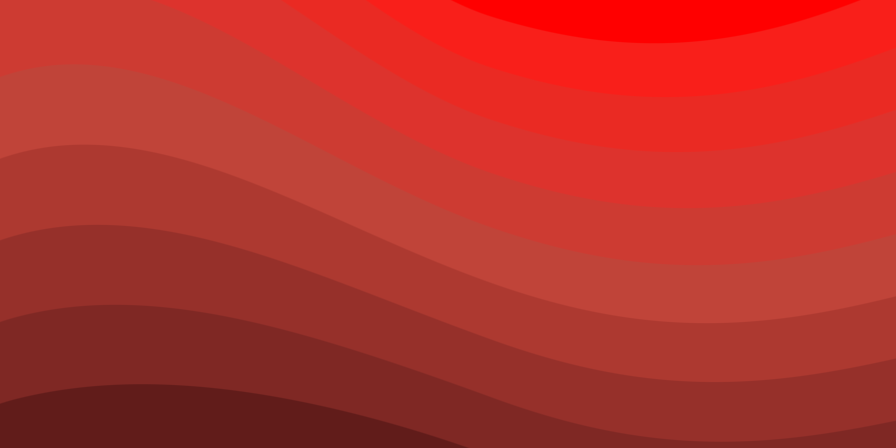
Write a Shadertoy shader that draws this background.

```glsl
#define LAYER_COUNT 10
#define BASE_LAYER 6.0
#define GAP_LEFT 0.1823
#define GAP_NARROWING 0.0599
#define GAP_WIDENING 0.0164
#define GAP_GROWTH 0.005
#define EDGE_SOFTNESS 0.75

// Layer colours from the bright top to the dark bottom
const vec3 LAYER_COLORS[LAYER_COUNT] = vec3[LAYER_COUNT](
    vec3(1.000, 0.000, 0.000),
    vec3(0.976, 0.122, 0.102),
    vec3(0.918, 0.165, 0.137),
    vec3(0.867, 0.200, 0.176),
    vec3(0.804, 0.231, 0.196),
    vec3(0.753, 0.267, 0.224),
    vec3(0.678, 0.224, 0.188),
    vec3(0.588, 0.188, 0.165),
    vec3(0.498, 0.157, 0.141),
    vec3(0.380, 0.110, 0.102)
);

vec3 layerColor(float layer) {
    return LAYER_COLORS[int(clamp(layer, 0.0, float(LAYER_COUNT - 1)))];
}

// Depth of the base wave below the top edge: a crest, then a trough
float baseWave(float x) {
    return 0.3542 + x * (-0.7035 + x * (4.3275
         + x * (-4.1959 + x * (0.2491 + x * 0.63))));
}

// Vertical distance between neighbouring waves
float waveGap(float x) {
    return GAP_LEFT - GAP_NARROWING * smoothstep(0.02, 0.55, x)
         + GAP_WIDENING * x * x * x;
}

// Continuous layer number; solves offset = k * gap + k * k * growth for k
float layerLevel(vec2 p) {
    float offset = p.y - baseWave(p.x);
    float gap = waveGap(p.x);
    float growth = GAP_GROWTH * p.x * (1.0 - p.x);
    float root = sqrt(max(gap * gap + 4.0 * growth * offset, 0.0));
    return BASE_LAYER + 2.0 * offset / (gap + root);
}

void mainImage(out vec4 fragColor, in vec2 fragCoord) {
    vec2 p = fragCoord / iResolution.xy;
    p.y = 1.0 - p.y;

    // Blend the two layers that meet at the nearest edge
    float level = layerLevel(p);
    float edge = floor(level + 0.5);
    float width = EDGE_SOFTNESS * fwidth(level);
    float below = smoothstep(-width, width, level - edge);
    fragColor = vec4(mix(layerColor(edge - 1.0), layerColor(edge), below), 1.0);
}
```
